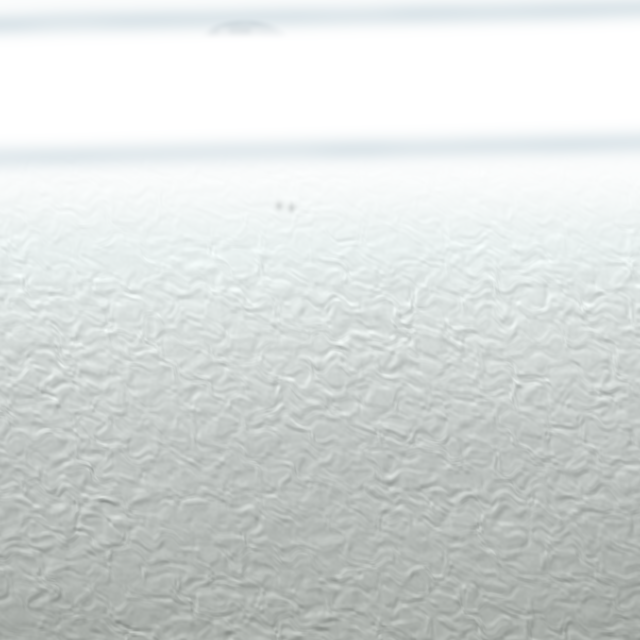
Give the GLSL for this texture, as a Shadertoy shader.

```glsl
float hash(vec2 cell) {
    vec3 q = fract(vec3(cell.xyx) * 0.1031);
    q += dot(q, q.yzx + 33.33);
    return fract((q.x + q.y) * q.z);
}

float valueNoise(vec2 p) {
    vec2 cell = floor(p), f = fract(p);
    f = f * f * f * (f * (f * 6.0 - 15.0) + 10.0);
    float low = mix(hash(cell), hash(cell + vec2(1, 0)), f.x);
    float high = mix(hash(cell + vec2(0, 1)), hash(cell + vec2(1, 1)), f.x);
    return mix(low, high, f.y);
}

// Wrinkled plaster height, with bumps wider than they are tall
float plasterHeight(vec2 p) {
    vec2 warp = vec2(valueNoise(p * 38.0), valueNoise(p * 38.0 + 71.0)) - 0.5;
    vec2 q = p * vec2(54.0, 78.0) + warp * 1.6;
    q.x -= q.y * 0.25;
    return valueNoise(q) * 0.62 + valueNoise(q * 1.93 + 17.0) * 0.38;
}

// Slope toward the light
float relief(vec2 p, vec2 lightStep) {
    return plasterHeight(p - lightStep) - plasterHeight(p + lightStep);
}

float bell(float x, float center, float width) {
    float d = (x - center) / width;
    return exp(-d * d);
}

float softSpot(vec2 p, vec2 center, vec2 radius) {
    vec2 d = (p - center) / radius;
    return exp(-dot(d, d));
}

// Wall tone from the bright upper edge to the shaded foot
vec3 wallGradient(float depth) {
    vec3 color = vec3(0.985, 0.99, 0.99);
    color = mix(color, vec3(0.91, 0.94, 0.937), smoothstep(0.25, 0.41, depth));
    color = mix(color, vec3(0.83, 0.853, 0.845), clamp((depth - 0.39) / 0.15, 0.0, 1.0));
    color = mix(color, vec3(0.75, 0.77, 0.76), clamp((depth - 0.54) / 0.16, 0.0, 1.0));
    return mix(color, vec3(0.67, 0.69, 0.672), clamp((depth - 0.70) / 0.28, 0.0, 1.0));
}

void mainImage(out vec4 fragColor, in vec2 fragCoord) {
    vec2 uv = fragCoord / iResolution.xy;
    vec2 p = vec2(uv.x, 1.0 - uv.y);
    float tilted = p.y + 0.024 * (p.x - 0.5);

    // Wall shading with broad uneven patches
    float patches = valueNoise(p * vec2(5.0, 7.0) + 3.0) - 0.5;
    float wall = smoothstep(0.27, 0.52, p.y);
    vec3 color = wallGradient(p.y + 0.02 * (p.x - 0.5) * wall);
    color += patches * 0.018 * wall;
    color -= 0.03 * wall * smoothstep(0.3, 0.75, length(p - vec2(0.5, 0.65)));

    // Embossed grain, fading into the glare
    float grainFade = mix(0.08, 1.0, smoothstep(0.25, 0.56, p.y)) * smoothstep(0.22, 0.29, p.y);
    float slope = relief(p, vec2(0.0016, 0.0032));
    float clumps = 0.65 + 0.7 * valueNoise(p * 13.0 + 9.0);
    color += slope * clumps * 0.17 * grainFade;
    color += (valueNoise(p * 190.0) - 0.5) * 0.018 * grainFade;

    // Glowing strip between two cool shadow lines
    float glow = smoothstep(0.034, 0.060, tilted) * (1.0 - smoothstep(0.195, 0.228, tilted));
    color = mix(color, vec3(1.0), glow);
    vec3 coolShade = vec3(0.115, 0.085, 0.068);
    float ripple = 0.85 + 0.3 * valueNoise(p * vec2(9.0, 20.0));
    float lowerLine = bell(tilted, 0.235, 0.019);
    float upperLine = bell(tilted, 0.025, 0.019);
    color -= coolShade * ripple * (lowerLine * 0.9 + upperLine * 0.95);

    // Faint domed smudge on the upper line
    float dome = length((p - vec2(0.382, 0.061)) / vec2(0.072, 0.034));
    float smudge = (1.0 - smoothstep(0.7, 1.0, dome)) * (1.0 - smoothstep(0.047, 0.063, p.y));
    color -= vec3(0.062, 0.055, 0.05) * smudge * (0.6 + 0.8 * valueNoise(p * 60.0));

    // Pair of small marks below the strip
    for (int i = 0; i < 2; i++) {
        vec2 markCenter = vec2(0.436 + 0.020 * float(i), 0.322 + 0.003 * float(i));
        color -= 0.11 * softSpot(p, markCenter, vec2(0.006, 0.007));
    }

    fragColor = vec4(clamp(color, 0.0, 1.0), 1.0);
}
```
